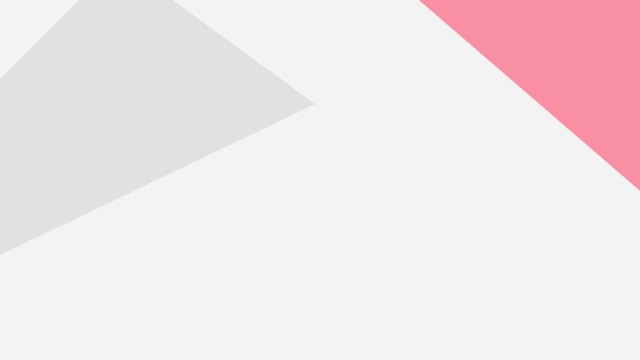
Give the GLSL for this background, as a WebGL 2 fragment shader.

```glsl
#version 300 es
precision highp float;

uniform vec2 u_resolution;
out vec4 fragColor;

const vec3 PAPER = vec3(0.951);
const vec3 GREY = vec3(0.882);
const vec3 PINK = vec3(0.975, 0.561, 0.641);

// Signed distance to the line a-b, positive on its left side
float leftOf(vec2 p, vec2 a, vec2 b) {
    vec2 along = normalize(b - a);
    return dot(p - a, vec2(-along.y, along.x));
}

// Coverage of a shape whose distance is positive inside
float coverage(float dist, float pixel) {
    return clamp(dist / pixel + 0.5, 0.0, 1.0);
}

// Grey wedge bounded by three edges, open to the left and top
float wedge(vec2 p) {
    vec2 tip = vec2(0.8755, 0.7110);
    float lower = leftOf(p, vec2(0.0, 0.2917), tip);
    float upper = leftOf(p, tip, vec2(0.4792, 1.0));
    float corner = leftOf(p, vec2(0.2185, 1.0), vec2(0.0, 0.7801));
    return min(min(lower, upper), corner);
}

// Pink triangle filling the upper right corner
float cornerTriangle(vec2 p) {
    return leftOf(p, vec2(1.1635, 1.0), vec2(1.7778, 0.4699));
}

void main() {
    // Canvas height is one unit
    vec2 p = gl_FragCoord.xy / u_resolution.y;
    float pixel = 1.0 / u_resolution.y;

    vec3 color = mix(PAPER, GREY, coverage(wedge(p), pixel));
    color = mix(color, PINK, coverage(cornerTriangle(p), pixel));
    fragColor = vec4(color, 1.0);
}
```
